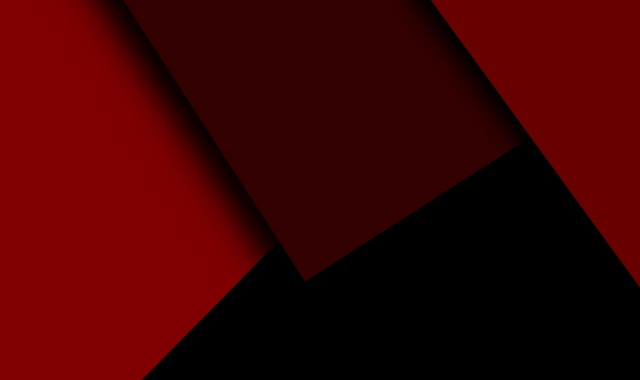
Reproduce this background procedurally as a Shadertoy shader.

```glsl
// Colours
const vec3 BASE_COLOR  = vec3(0.0);
const vec3 LEFT_COLOR  = vec3(0.502, 0.0, 0.004);
const vec3 BAND_COLOR  = vec3(0.2, 0.0, 0.0);
const vec3 RIGHT_COLOR = vec3(0.41, 0.0, 0.0);

// Edge end points, in units of canvas height
const vec2 BAND_TOP     = vec2(0.3246, 1.0);
const vec2 BAND_TIP     = vec2(0.8026, 0.2588);
const vec2 BAND_CORNER  = vec2(1.3947, 0.6382);
const vec2 RIGHT_TOP    = vec2(1.1338, 1.0);
const vec2 RIGHT_BOTTOM = vec2(1.6842, 0.2434);
const vec2 LEFT_BOTTOM  = vec2(0.3728, 0.0);
const vec2 LEFT_CORNER  = vec2(0.7325, 0.364);

// Shadow reach and strength
const float BAND_SHADOW_REACH  = 0.078;
const float RIGHT_SHADOW_REACH = 0.05;
const float SHADOW_STRENGTH    = 0.9;

// Signed distance to the line a-b, positive on its left side
float lineDistance(vec2 p, vec2 a, vec2 b) {
    vec2 along = normalize(b - a);
    return dot(p - a, vec2(-along.y, along.x));
}

// Antialiased coverage of the positive side
float coverage(float dist) {
    return clamp(dist * iResolution.y + 0.5, 0.0, 1.0);
}

// Light left over beside an edge that casts a soft shadow
float shadowLight(float dist, float reach) {
    float t = dist / reach;
    return 1.0 - SHADOW_STRENGTH * exp(-t * t);
}

void mainImage(out vec4 fragColor, in vec2 fragCoord) {
    vec2 p = fragCoord / iResolution.y;

    float leftPanel  = lineDistance(p, LEFT_BOTTOM, LEFT_CORNER);
    float bandSide   = lineDistance(p, BAND_TOP, BAND_TIP);
    float bandEnd    = lineDistance(p, BAND_TIP, BAND_CORNER);
    float rightPanel = lineDistance(p, RIGHT_TOP, RIGHT_BOTTOM);

    // Left panel, shaded by the band
    vec3 leftShaded = LEFT_COLOR * shadowLight(bandSide, BAND_SHADOW_REACH);
    vec3 color = mix(BASE_COLOR, leftShaded, coverage(leftPanel) * coverage(-bandSide));

    // Band, shaded by the right panel
    vec3 bandShaded = BAND_COLOR * shadowLight(rightPanel, RIGHT_SHADOW_REACH);
    color = mix(color, bandShaded, coverage(min(bandSide, bandEnd)));

    // Right panel on top
    color = mix(color, RIGHT_COLOR, coverage(rightPanel));

    fragColor = vec4(color, 1.0);
}
```
